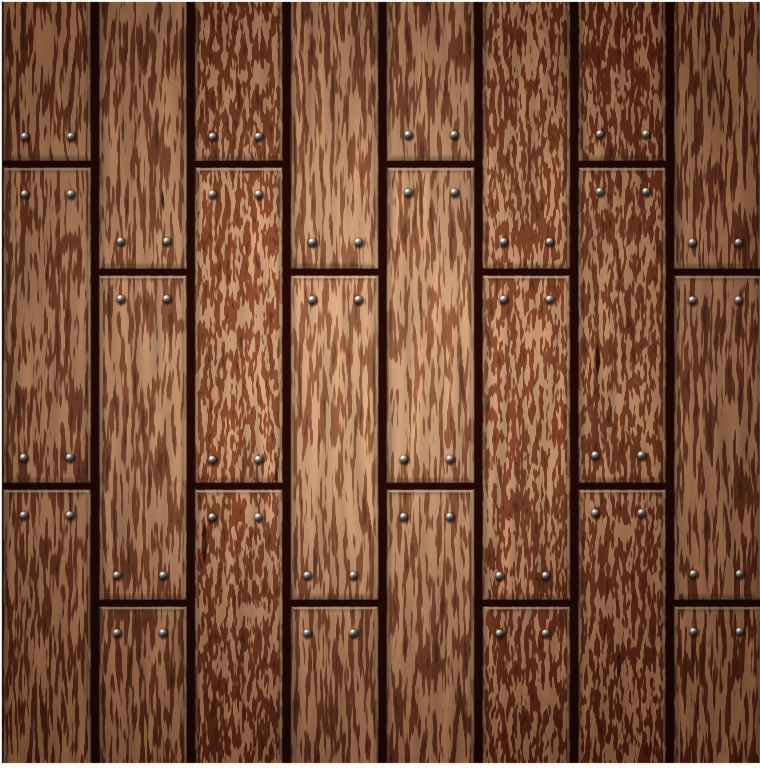
Write a Shadertoy shader that draws this texture.

```glsl
// Layout, in units of the canvas height
const float COLUMN_PITCH = 0.12478;
const float COLUMN_START = -0.001;
const vec2 EVEN_JOINT = vec2(0.3670, 0.4193);  // joint height, board length
const vec2 ODD_JOINT = vec2(0.2148, 0.4310);
const vec2 HALF_GAP = vec2(0.0052, 0.0042);
const vec3 MARGIN = vec3(0.0025, 0.0065, 0.0025);  // left, bottom, top
const int RED_COLUMNS = 0x64;  // one bit per column with dense red grain

// Nails
const vec2 NAIL_INSET = vec2(0.0300, 0.0375);  // from centre line, from joint
const float NAIL_SHIFT = -0.0025;
const float NAIL_RADIUS = 0.0054;
const float NAIL_JITTER = 0.0035;

// Grain
const vec2 GRAIN_LONG = vec2(155.0, 15.0);
const vec2 GRAIN_SHORT = vec2(165.0, 31.0);
const float GRAIN_SOFTNESS = 0.09;

// Light
const vec2 LIGHT_CENTRE = vec2(0.47, 0.55);
const float LIGHT_RADIUS = 0.72;

// Colours
const vec3 WOOD_LIT = vec3(0.83, 0.65, 0.50);
const vec3 WOOD_DIM = vec3(0.47, 0.31, 0.21);
const vec3 STREAK_LIT = vec3(0.60, 0.38, 0.26);
const vec3 STREAK_DIM = vec3(0.24, 0.10, 0.055);
const vec3 RED_TINT = vec3(0.97, 0.86, 0.80);
const vec3 GAP_COLOUR = vec3(0.12, 0.03, 0.015);
const vec3 RIM_COLOUR = vec3(0.92, 0.76, 0.62);
const vec3 STEEL = vec3(0.86, 0.82, 0.78);
const vec3 PAGE = vec3(0.99, 0.98, 0.97);

vec2 hash2(vec2 p) {
    vec3 q = fract(p.xyx * vec3(0.1031, 0.1030, 0.0973));
    q += dot(q, q.yzx + 33.33);
    return fract((q.xx + q.yz) * q.zy);
}

float cornerSlope(vec2 cell, vec2 offset) {
    return dot(hash2(cell) * 2.0 - 1.0, offset);
}

float gradientNoise(vec2 p) {
    vec2 i = floor(p), f = fract(p);
    vec2 u = f * f * f * (f * (f * 6.0 - 15.0) + 10.0);
    vec2 e = vec2(1.0, 0.0);
    return mix(mix(cornerSlope(i, f), cornerSlope(i + e.xy, f - e.xy), u.x),
               mix(cornerSlope(i + e.yx, f - e.yx), cornerSlope(i + 1.0, f - 1.0), u.x), u.y);
}

// Two-tone streaks with a few dark cracks
vec3 woodGrain(vec2 p, vec2 id, float red, float light) {
    vec2 seed = 60.0 * hash2(id + 7.0);
    p.x += 0.004 * gradientNoise(p * vec2(9.0, 7.0) + seed);
    vec2 g = p * mix(GRAIN_LONG, GRAIN_SHORT, red) + seed;
    float n = gradientNoise(g) + 0.6 * gradientNoise(g * vec2(1.9, 2.6) + 31.0);
    n += 0.25 * gradientNoise(p * vec2(30.0, 5.0) + seed);
    float streak = smoothstep(-GRAIN_SOFTNESS, GRAIN_SOFTNESS, n - 0.03 + 0.07 * red);
    float deep = smoothstep(0.30, 0.50, n);
    vec3 wood = mix(WOOD_DIM, WOOD_LIT, light);
    vec3 dark = mix(STREAK_DIM, STREAK_LIT, light) * mix(vec3(1.0), RED_TINT, red);
    vec3 colour = mix(wood, dark, streak);
    colour *= 1.0 - 0.25 * deep;
    colour *= 1.0 + 0.22 * gradientNoise(p * vec2(70.0, 6.0) + seed);
    float crack = gradientNoise(p * vec2(75.0, 11.0) + seed + 17.0);
    return mix(colour, GAP_COLOUR, 0.75 * smoothstep(0.50, 0.58, crack));
}

// Domed nail head, d measured from its centre
vec3 addNail(vec3 colour, vec2 d, float light, float px) {
    float shadow = smoothstep(NAIL_RADIUS * 1.7, NAIL_RADIUS * 0.7, length(d + vec2(-0.0012, 0.0018)));
    colour = mix(colour, GAP_COLOUR, 0.75 * shadow);
    float shine = dot(d, vec2(-0.45, 0.9)) / NAIL_RADIUS;
    vec3 steel = STEEL * (0.62 + 0.55 * shine) * mix(0.75, 1.0, light);
    steel += 0.4 * smoothstep(0.6, 0.0, length(d / NAIL_RADIUS - vec2(-0.2, 0.3)));
    return mix(colour, steel, smoothstep(px, -px, length(d) - NAIL_RADIUS * 0.85));
}

void mainImage(out vec4 fragColor, in vec2 fragCoord) {
    vec2 p = fragCoord / iResolution.y;
    float px = 0.8 / iResolution.y;
    float width = iResolution.x / iResolution.y;

    // Board under this point, with b measured from its centre
    float column = floor((p.x - COLUMN_START) / COLUMN_PITCH);
    vec2 joint = mod(column, 2.0) < 0.5 ? EVEN_JOINT : ODD_JOINT;
    float row = floor((p.y - joint.x) / joint.y);
    vec2 id = vec2(column, row);
    vec2 halfSize = 0.5 * vec2(COLUMN_PITCH, joint.y);
    vec2 b = p - vec2(COLUMN_START, joint.x) - (id + 0.5) * 2.0 * halfSize;
    vec2 inset = halfSize - HALF_GAP - abs(b);
    float edge = min(inset.x, inset.y);

    float light = 1.0 - smoothstep(0.0, LIGHT_RADIUS, length(p - LIGHT_CENTRE * vec2(width, 1.0)));
    float red = float((RED_COLUMNS >> int(mod(column, 8.0))) & 1);
    vec3 colour = woodGrain(p, id, red, light);

    // Bevel: bright top and right, faint left, dark bottom
    colour *= mix(0.62, 1.0, smoothstep(0.0, 0.010, edge));
    float rim = smoothstep(0.0022, 0.0008, abs(edge - 0.0026));
    float facing = inset.y < inset.x ? (b.y > 0.0 ? 0.75 : 0.12) : (b.x > 0.0 ? 0.42 : 0.28);
    colour = mix(colour, RIM_COLOUR * mix(0.55, 1.0, light), rim * facing);

    // Nail nearest to this point
    vec2 side = vec2(b.x < NAIL_SHIFT ? -1.0 : 1.0, b.y < 0.0 ? -1.0 : 1.0);
    vec2 jitter = (hash2(id * 2.0 + vec2(3.0, side.y + 9.0)) - 0.5) * 2.0 * NAIL_JITTER;
    vec2 nail = side * vec2(NAIL_INSET.x, halfSize.y - NAIL_INSET.y) + vec2(NAIL_SHIFT, 0.0) + jitter;
    colour = addNail(colour, b - nail, light, px);

    // Gaps and page margin
    vec3 gap = GAP_COLOUR * mix(0.7, 1.3, light);
    colour = mix(gap, colour, smoothstep(-px, px, edge));
    float inside = min(p.x - MARGIN.x, min(p.y - MARGIN.y, 1.0 - MARGIN.z - p.y));
    fragColor = vec4(mix(PAGE, colour, smoothstep(-px, px, inside)), 1.0);
}
```
